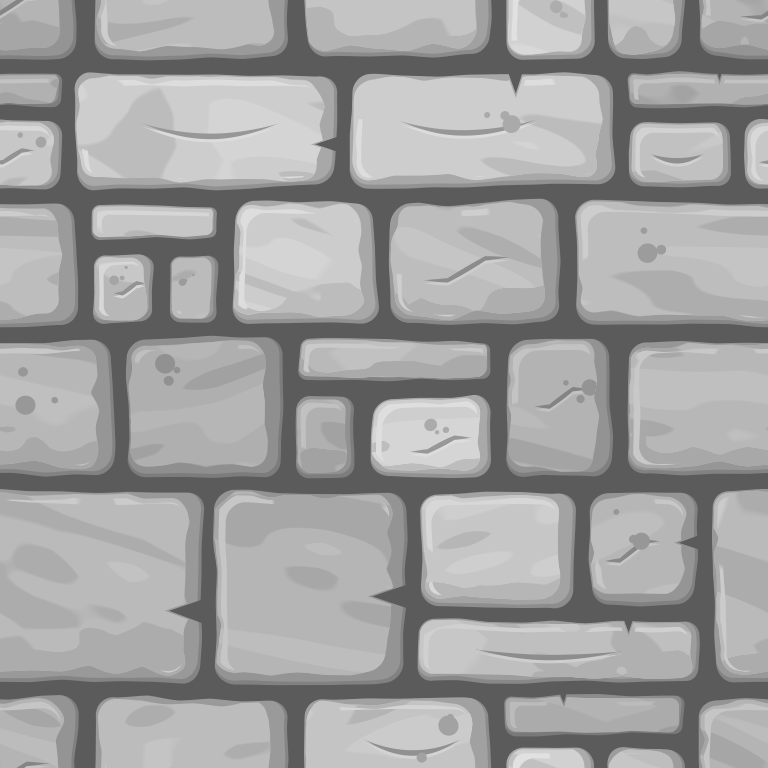
Reproduce this texture procedurally as a WebGL 2 fragment shader.

```glsl
#version 300 es
precision highp float;

#define HALF_GAP 0.008
#define JITTER 0.58
#define CORNER 0.024
#define RIM 0.020
#define WARP 0.009
#define TONE_DARK 0.665
#define TONE_LIGHT 0.825
#define MORTAR 0.355

uniform vec2 u_resolution;
out vec4 fragColor;

// Row boundaries and number of columns per row, bottom to top
const float ROWS[6] = float[6](0.102, 0.368, 0.568, 0.747, 0.914, 1.102);
const float COLUMNS[5] = float[5](3.0, 4.0, 4.0, 3.0, 4.0);

float hash(vec2 p) {
    vec3 q = fract(p.xyx * 0.1031);
    q += dot(q, q.yzx + 33.33);
    return fract((q.x + q.y) * q.z);
}

float pick(vec2 id, float n) { return hash(id + n * vec2(7.3, 3.1)); }

// Value noise that wraps, slightly faceted
float noise(vec2 p, float period) {
    vec2 i = floor(p), f = fract(p);
    f = mix(f, f * f * (3.0 - 2.0 * f), 0.5);
    vec2 a = mod(i, period), b = mod(i + 1.0, period);
    return mix(mix(hash(a + 5.0), hash(vec2(b.x, a.y) + 5.0), f.x),
               mix(hash(vec2(a.x, b.y) + 5.0), hash(b + 5.0), f.x), f.y);
}

float roundBox(vec2 p, vec2 b, float r) {
    vec2 q = abs(p) - b + r;
    return length(max(q, 0.0)) + min(max(q.x, q.y), 0.0) - r;
}

// Antialiased coverage of a signed distance
float fill(float d) { return clamp(0.5 - d * u_resolution.y, 0.0, 1.0); }

float columnEdge(float k, float row, float n) {
    return (k + JITTER * (hash(vec2(mod(k, n), row) + 3.0) - 0.5)) / n;
}

// Finds the cell holding p; moves p into the frame of lo and hi
vec2 findCell(inout vec2 p, out vec2 lo, out vec2 hi) {
    p.y = fract(p.y - ROWS[0]) + ROWS[0];
    int r = 0;
    for (int i = 1; i < 5; i++) if (p.y >= ROWS[i]) r = i;
    float row = float(r), n = COLUMNS[r];
    p.x = fract(p.x - hash(vec2(row, 11.0)));
    float k = floor(p.x * n);
    if (p.x < columnEdge(k, row, n)) k -= 1.0;
    else if (p.x >= columnEdge(k + 1.0, row, n)) k += 1.0;
    lo = vec2(columnEdge(k, row, n), ROWS[r]);
    hi = vec2(columnEdge(k + 1.0, row, n), ROWS[r + 1]);
    vec2 id = vec2(mod(k, n), row) + 9.0;

    // One cell per row becomes a thin slab and smaller blocks
    if (mod(id.x + 2.0 * row, 3.0) < 0.5) {
        bool thinLow = pick(id, 1.0) > 0.5;
        float cutY = mix(lo.y, hi.y, thinLow ? 0.37 : 0.63);
        float cutX = mix(lo.x, hi.x, 0.35 + 0.3 * pick(id, 2.0));
        bool upper = p.y > cutY, wide = hi.x - lo.x > 0.18;
        if (upper) lo.y = cutY; else hi.y = cutY;
        id.x += upper ? 20.0 : 40.0;
        if (upper == thinLow && wide) {
            if (p.x > cutX) { lo.x = cutX; id.y += 30.0; } else hi.x = cutX;
        }
    }
    return id;
}

float stoneShade(vec2 p, vec2 lo, vec2 hi, vec2 id) {
    vec2 b = 0.5 * (hi - lo) - HALF_GAP - 0.004 * pick(id, 3.0);
    vec2 l = p - 0.5 * (lo + hi), seed = 60.0 * vec2(pick(id, 4.0), pick(id, 5.0));
    l *= 1.0 + 0.06 * (vec2(pick(id, 6.0), pick(id, 7.0)) - 0.5) * l.yx / b.yx;
    float small = min(b.x, b.y), r = min(CORNER, 0.45 * small);
    float wobble = noise(l * 24.0 + seed, 256.0) - 0.5;
    float flake = noise(l * vec2(28.0, 42.0) + seed.yx, 256.0) - 0.5;

    // Outline with a wedge chipped out of one side
    float body = roundBox(l, b, r) + 0.006 * wobble;
    bool onTop = pick(id, 8.0) > 0.5;
    vec2 e = onTop ? l : l.yx, eb = onTop ? b : b.yx;
    float wedge = abs(e.x - eb.x * (pick(id, 9.0) - 0.5)) - 0.35 * (e.y - eb.y + 0.35 * small);
    if (pick(id, 10.0) < 0.35) body = max(body, -wedge);

    // Lit face above a dark rim on the right and below
    float rim = min(RIM, 0.25 * small);
    vec2 faceB = b - rim * vec2(0.6, 0.42), fl = l - rim * vec2(-0.45, 0.22);
    float face = max(roundBox(fl, faceB, r) + 0.014 * flake * rim / RIM, body + 0.002);
    float tone = mix(TONE_DARK, TONE_LIGHT, pick(id, 12.0));
    float onFace = fill(face);
    float shade = mix(tone * 0.71, tone * 0.82, fill(roundBox(l - vec2(-0.002, 0.003), b - 0.002, r) + 0.006 * wobble));
    shade = mix(shade, tone, onFace);

    // Streaks and a worn lower part
    float tilt = pick(id, 13.0) - 0.5;
    float streak = noise(vec2(l.x + tilt * l.y, l.y - tilt * l.x) * vec2(9.0, 30.0) + seed, 256.0);
    shade = mix(shade, tone * 0.92, onFace * fill((0.74 - streak) * 0.04));
    shade = mix(shade, tone + 0.03, onFace * fill((streak - 0.27) * 0.04));
    float worn = l.y + b.y * 0.55 + 0.05 * flake + 0.3 * tilt * l.x;
    if (pick(id, 14.0) < 0.5) shade = mix(shade, tone * 0.92, onFace * fill(worn));

    // Broken highlight along the left and top
    float inner = roundBox(fl - vec2(0.006, -0.005), faceB - 0.006, r) + 0.004 * wobble;
    float shine = fill(face + 0.005) * (1.0 - fill(inner)) * fill((0.4 - noise(l * 13.0 + seed.yx, 256.0)) * 0.06);
    shade = mix(shade, tone + 0.065, shine);

    // Tapered crack, stepped or curved, with a lit lower lip
    vec2 c = l - b * 0.5 * (vec2(pick(id, 15.0), pick(id, 16.0)) - 0.5);
    float x = c.x / (0.5 * b.x);
    float path = pick(id, 17.0) < 0.6 ? 0.17 * small * clamp(x * 2.2, -1.0, 1.0) : 0.2 * small * x * x;
    float width = 0.0036 * (1.0 - x * x);
    if (pick(id, 18.0) < 0.5 && small > 0.035) {
        shade = mix(shade, tone + 0.06, onFace * fill(abs(c.y - path + 0.004) - width));
        shade = mix(shade, tone * 0.74, onFace * fill(abs(c.y - path) - width));
    }

    // Group of pits
    if (pick(id, 19.0) < 0.45) {
        for (float i = 0.0; i < 3.0; i++) {
            vec2 spread = vec2(pick(id, 20.0 + i), pick(id, 24.0 + i)) - 0.5;
            vec2 center = b * vec2(pick(id, 28.0) - 0.5, 0.35) + spread * 0.7 * small;
            float radius = min(0.013, 0.16 * small) / (1.0 + i);
            shade = mix(shade, tone * 0.83, onFace * fill(length(l - center) - radius));
        }
    }
    return mix(MORTAR, shade, fill(body));
}

void main() {
    vec2 uv = gl_FragCoord.xy / u_resolution;
    vec2 p = uv + WARP * (vec2(noise(uv * 7.0, 7.0), noise(uv * 7.0 + 3.0, 7.0)) - 0.5);
    vec2 lo, hi;
    vec2 id = findCell(p, lo, hi);
    fragColor = vec4(vec3(stoneShade(p, lo, hi, id)), 1.0);
}
```
